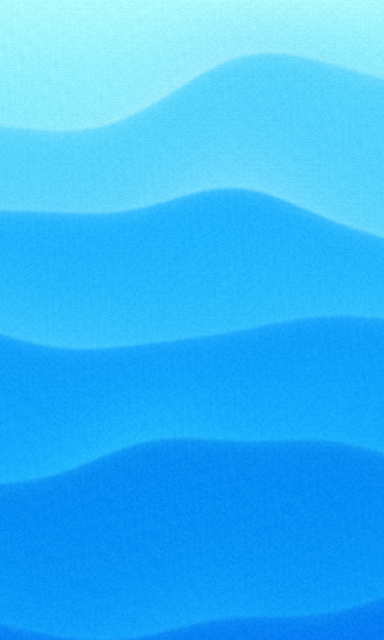
Write a WebGL 2 fragment shader that draws this background.

```glsl
#version 300 es
precision highp float;
// Layered blue dunes with soft glowing rims and fine grain, pale at the top.

uniform vec2 u_resolution;
out vec4 outColor;

const int RIDGES = 5;
const float PI = 3.14159265;
const float EDGE_SOFTNESS = 0.005;
const float GLOW_WIDTH = 0.032;
const float GLOW_STRENGTH = 0.28;
const float HAZE_WIDTH = 0.09;
const float HAZE_STRENGTH = 0.30;
const float RIM_WIDTH = 0.004;
const float RIM_STRENGTH = 0.30;
const float SPILL_WIDTH = 0.013;
const float SPILL_STRENGTH = 0.38;
const float GRAIN_CELLS = 230.0;
const float GRAIN_STRENGTH = 0.046;

// Ridge heights at the left and right side, and the sine harmonics between.
const vec2 RIDGE_ENDS[RIDGES] = vec2[](
    vec2(0.805, 0.878), vec2(0.672, 0.630), vec2(0.479, 0.503),
    vec2(0.245, 0.293), vec2(0.026, 0.068));
const vec4 RIDGE_WAVES[RIDGES] = vec4[](
    vec4(0.0296, -0.0389, -0.0053, 0.0039),
    vec4(0.0419, -0.0196, -0.0053, 0.0060),
    vec4(-0.0186, -0.0159, -0.0002, -0.0034),
    vec4(0.0442, -0.0031, -0.0027, -0.0070),
    vec4(-0.0306, -0.0082, -0.0085, 0.0035));

// Layer colours at the upper and lower side, from the sky down.
const vec3 UPPER[RIDGES + 1] = vec3[](
    vec3(0.68, 0.98, 0.99), vec3(0.33, 0.83, 0.99), vec3(0.11, 0.69, 0.99),
    vec3(0.05, 0.61, 0.98), vec3(0.02, 0.54, 0.95), vec3(0.02, 0.50, 0.95));
const vec3 LOWER[RIDGES + 1] = vec3[](
    vec3(0.48, 0.91, 0.99), vec3(0.31, 0.81, 0.99), vec3(0.15, 0.73, 0.99),
    vec3(0.07, 0.66, 0.99), vec3(0.03, 0.59, 0.98), vec3(0.02, 0.48, 0.95));
const vec3 GLOW[RIDGES] = vec3[](
    vec3(0.66, 0.93, 0.98), vec3(0.52, 0.89, 0.99), vec3(0.29, 0.80, 0.99),
    vec3(0.17, 0.75, 0.99), vec3(0.11, 0.68, 0.99));
const float GLOW_CENTER[RIDGES] = float[](0.50, 0.62, 0.15, 0.32, 0.45);

float hash(vec2 p) {
    return fract(sin(dot(p, vec2(127.1, 311.7))) * 43758.5453);
}

float valueNoise(vec2 p) {
    vec2 cell = floor(p);
    vec2 f = fract(p);
    f = f * f * (3.0 - 2.0 * f);
    float low = mix(hash(cell), hash(cell + vec2(1.0, 0.0)), f.x);
    float high = mix(hash(cell + vec2(0.0, 1.0)), hash(cell + 1.0), f.x);
    return mix(low, high, f.y);
}

float ridgeHeight(int i, float x) {
    vec4 harmonics = sin(PI * x * vec4(1.0, 2.0, 3.0, 4.0));
    return mix(RIDGE_ENDS[i].x, RIDGE_ENDS[i].y, x) + dot(RIDGE_WAVES[i], harmonics);
}

// Gradient between two ridges, lit above the lower one and faintly below the upper.
vec3 layerColor(int i, vec2 uv, float top, float bottom) {
    float depth = clamp((top - uv.y) / (top - bottom), 0.0, 1.0);
    vec3 color = mix(UPPER[i], LOWER[i], depth);
    if (i > 0) {
        float spill = exp(-max(top - uv.y, 0.0) / SPILL_WIDTH);
        color = mix(color, GLOW[i - 1], SPILL_STRENGTH * spill);
    }
    if (i == RIDGES) return color;

    float above = max(uv.y - bottom, 0.0);
    float side = (uv.x - GLOW_CENTER[i]) / 0.28;
    float focus = 0.45 + 0.65 * exp(-side * side);
    float haze = above / HAZE_WIDTH;
    float light = GLOW_STRENGTH * exp(-above / GLOW_WIDTH);
    light = focus * (light + HAZE_STRENGTH * exp(-haze * haze));
    light += RIM_STRENGTH * exp(-above / RIM_WIDTH);
    return mix(color, GLOW[i], min(light, 1.0));
}

void main() {
    vec2 uv = gl_FragCoord.xy / u_resolution;

    // Stack the layers from the sky down.
    float top = 1.0;
    float bottom = ridgeHeight(0, uv.x);
    vec3 color = layerColor(0, uv, top, bottom);
    for (int i = 1; i <= RIDGES; i++) {
        top = bottom;
        bottom = i < RIDGES ? ridgeHeight(i, uv.x) : -0.1;
        float cover = smoothstep(-EDGE_SOFTNESS, EDGE_SOFTNESS, top - uv.y);
        color = mix(color, layerColor(i, uv, top, bottom), cover);
    }

    // Fine grain in square cells.
    vec2 grainPoint = uv * vec2(1.0, u_resolution.y / u_resolution.x) * GRAIN_CELLS;
    float grain = valueNoise(grainPoint) - 0.5;
    color += grain * GRAIN_STRENGTH * vec3(1.2, 1.0, 0.4);

    outColor = vec4(clamp(color, 0.0, 1.0), 1.0);
}
```
